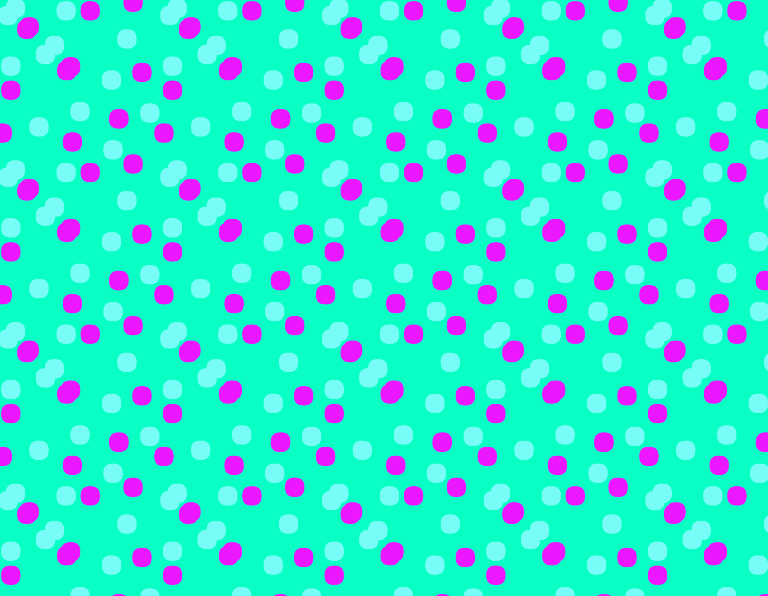
Give the GLSL for this pattern, as a WebGL 2 fragment shader.

```glsl
#version 300 es
precision highp float;
// Scattered two-colour confetti dots on turquoise, in a square repeating tile.
// Each tile is mirror-symmetric about its diagonal, so only half the dots are
// listed; wrapping the offset to the nearest tile repeats them over the canvas.

uniform vec2 u_resolution;
out vec4 fragColor;

// Signed distance to a slightly squared dot.
float dotDistance(vec2 offset, float radius) {
    offset = abs(offset - round(offset)); // nearest repeat
    vec2 powered = pow(max(offset, 1e-5), vec2(2.5));
    return pow(powered.x + powered.y, 0.4) - radius;
}

// Nearest dot of a set, together with its mirror images across the diagonal.
float scatterDistance(vec2 p, vec2 centres[6]) {
    float nearest = 1.0;
    for (int i = 0; i < 6; i++) {
        nearest = min(nearest, dotDistance(p - centres[i], 0.0597));
        nearest = min(nearest, dotDistance(p - centres[i].yx, 0.0597));
    }
    return nearest;
}

void main() {
    // Tile units: 4.75 repeats across the width, measured down from the top.
    float tilesPerPixel = 4.75 / u_resolution.x;
    vec2 p = vec2(gl_FragCoord.x, u_resolution.y - gl_FragCoord.y) * tilesPerPixel;

    float paleDots = scatterDistance(p, vec2[6](
        vec2(0.409, 0.067), vec2(0.785, 0.241), vec2(0.690, 0.495),
        vec2(0.927, 0.699), vec2(0.096, 0.051), vec2(0.337, 0.281)));
    float magentaDots = scatterDistance(p, vec2[6](
        vec2(0.558, 0.067), vec2(0.823, 0.014), vec2(0.878, 0.448),
        vec2(0.736, 0.734), vec2(0.181, 0.166), vec2(0.437, 0.413)));

    // Layer the dots with edges about one pixel soft.
    float soft = 0.5 * tilesPerPixel;
    vec3 colour = vec3(0.04, 1.00, 0.77);
    colour = mix(colour, vec3(0.47, 0.99, 0.97), 1.0 - smoothstep(-soft, soft, paleDots));
    colour = mix(colour, vec3(0.93, 0.09, 1.00), 1.0 - smoothstep(-soft, soft, magentaDots));
    fragColor = vec4(colour, 1.0);
}
```
